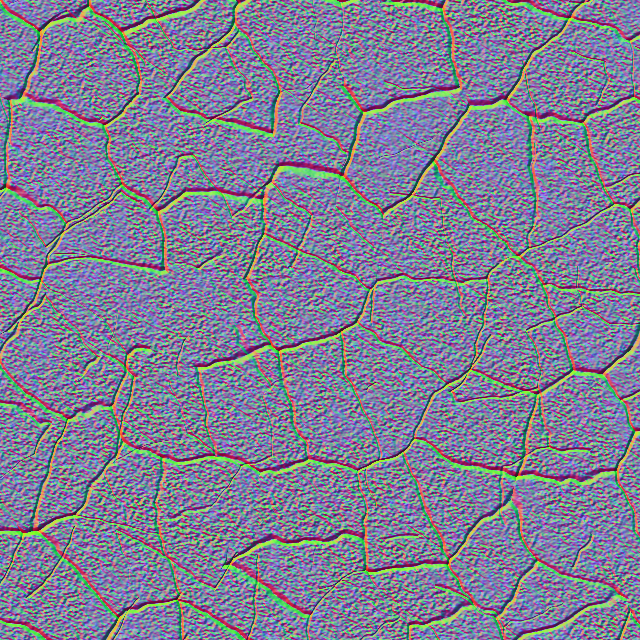
This texture map is drawn by a WebGL 1 fragment shader. Its source:

```glsl
precision highp float;
// Normal map of dry cracked ground: a network of V-shaped cracks over a fine leathery grain.
uniform vec2 u_resolution;

#define MAIN_CELLS 7.3
#define BRANCH_CELLS 9.6
#define MAIN_WIDTH 0.0064
#define BRANCH_WIDTH 0.0042
#define CRACK_STEEPNESS 3.2
#define GRAIN_SCALE vec2(215.0, 320.0)
#define GRAIN_HEIGHT 0.0060
#define GRAIN_TILT 0.42
#define SCRATCH_HEIGHT 0.003
#define ROUGHNESS 1.7
#define SAMPLE_STEP 0.0015

vec2 hash2(vec2 p) {
  vec3 q = fract(p.xyx * vec3(0.1031, 0.1030, 0.0973));
  q += dot(q, q.yzx + 33.33);
  return fract((q.xx + q.yz) * q.zy);
}

vec2 noise2(vec2 p) {
  vec2 i = floor(p), f = fract(p);
  f = f * f * (3.0 - 2.0 * f);
  vec2 low = mix(hash2(i), hash2(i + vec2(1.0, 0.0)), f.x);
  vec2 high = mix(hash2(i + vec2(0.0, 1.0)), hash2(i + 1.0), f.x);
  return mix(low, high, f.y);
}

vec2 turned(vec2 p, float angle) {
  float c = cos(angle), s = sin(angle);
  return vec2(c * p.x - s * p.y, s * p.x + c * p.y);
}

// Bends the straight cell borders into wandering cracks.
vec2 warp(vec2 p) {
  return p + 0.040 * (noise2(p * 7.0) - 0.5)
           + 0.015 * (noise2(p * 24.0 + 9.0) - 0.5)
           + 0.006 * (noise2(p * 65.0 + 31.0) - 0.5);
}

// Height gradient beside cell borders; each border draws its own strength.
vec2 crackSlope(vec2 p, float cells, float width, float share) {
  vec2 base = floor(p * cells), f = fract(p * cells);
  vec2 nearSite = vec2(0.0), nearCell = vec2(0.0);
  float best = 9.0;
  for (int y = -1; y <= 1; y++) {
    for (int x = -1; x <= 1; x++) {
      vec2 cell = vec2(float(x), float(y));
      vec2 site = cell + hash2(base + cell) - f;
      float d = dot(site, site);
      if (d < best) { best = d; nearSite = site; nearCell = cell; }
    }
  }
  float presence = 0.65 + 0.7 * noise2(p * 6.0 + cells).x;
  vec2 slope = vec2(0.0);
  for (int y = -2; y <= 2; y++) {
    for (int x = -2; x <= 2; x++) {
      vec2 cell = nearCell + vec2(float(x), float(y));
      vec2 site = cell + hash2(base + cell) - f;
      vec2 across = site - nearSite;
      if (dot(across, across) > 0.0001) {
        vec2 toward = normalize(across);
        float d = dot(0.5 * (nearSite + site), toward) / cells;
        float pick = hash2(2.0 * base + nearCell + cell + 17.0).x;
        float strength = smoothstep(1.0 - share, 1.4 - share, pick)
                       * mix(0.66, 1.0, abs(toward.y)) * presence;
        float reach = max(width * strength, 0.0002);
        float wall = smoothstep(0.0, 0.0013, d) * (1.0 - smoothstep(0.4 * reach, 1.1 * reach, d));
        slope -= toward * wall * CRACK_STEEPNESS * min(1.0, 1.6 * strength);
      }
    }
  }
  return slope;
}

// Slanted grain in uneven patches, with sparse long scratches.
float grainHeight(vec2 p) {
  float grain = noise2(turned(p, GRAIN_TILT) * GRAIN_SCALE).x
              + 0.5 * noise2(turned(p, 0.1) * GRAIN_SCALE * 1.2 + 40.0).y - 0.75;
  float patches = 0.35 + 0.75 * noise2(p * 42.0 + 5.0).x + 0.55 * noise2(p * 5.0 + 2.0).y;
  float scratch = noise2(turned(p, 0.6) * vec2(9.0, 130.0) + 70.0).x;
  return GRAIN_HEIGHT * grain * patches - SCRATCH_HEIGHT * smoothstep(0.84, 1.0, scratch);
}

void main() {
  vec2 p = gl_FragCoord.xy / u_resolution.y + 3.0;
  vec2 dx = vec2(SAMPLE_STEP, 0.0), dy = dx.yx;

  // Crack gradient, carried back through the warp.
  vec2 bent = warp(p);
  vec2 bentX = (warp(p + dx) - bent) / SAMPLE_STEP;
  vec2 bentY = (warp(p + dy) - bent) / SAMPLE_STEP;
  vec2 crack = crackSlope(bent, MAIN_CELLS, MAIN_WIDTH, 1.05)
             + crackSlope(bent + 13.7, BRANCH_CELLS, BRANCH_WIDTH, 0.55);
  vec2 slope = vec2(dot(bentX, crack), dot(bentY, crack));

  // Grain gradient, calmer on the crack walls.
  vec2 grain = vec2(grainHeight(p + 0.5 * dx) - grainHeight(p - 0.5 * dx),
                    grainHeight(p + 0.5 * dy) - grainHeight(p - 0.5 * dy)) / SAMPLE_STEP;
  slope += grain * mix(1.0, 0.6, clamp(length(crack) / CRACK_STEEPNESS, 0.0, 1.0));

  // Relief too fine to resolve shortens the averaged normal.
  float rough = ROUGHNESS * noise2(p * 240.0).y;
  vec3 normal = vec3(slope.x, -slope.y, 1.0) / sqrt(1.0 + rough + dot(slope, slope));

  // Red leans right, green leans up, blue faces the viewer.
  gl_FragColor = vec4(0.5 + 0.5 * normal.xy, normal.z, 1.0);
}
```
